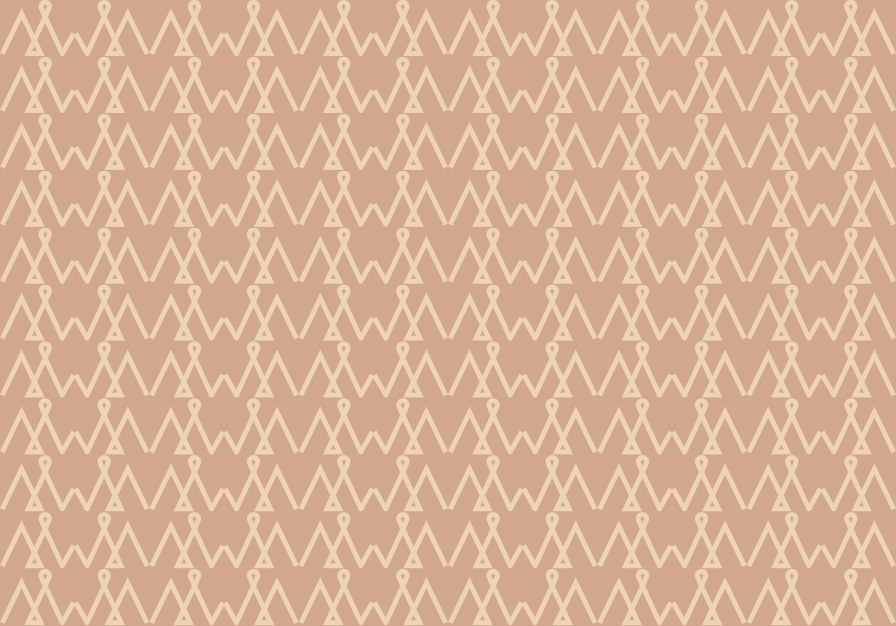
This pattern is drawn by a Shadertoy shader. Its source:

```glsl
// Rows of interlaced zigzag line work with teardrop loops and small triangles, cream on clay.

const vec2 TILE = vec2(128.0, 48.85);
const float HALF_WIDTH = 2.1;

// Straight stroke from a to b with square-cut ends
float bar(vec2 p, vec2 a, vec2 b) {
    vec2 dir = normalize(b - a);
    vec2 q = p - a;
    float along = dot(q, dir);
    float across = abs(dir.x * q.y - dir.y * q.x);
    return max(across - HALF_WIDTH, max(-along, along - length(b - a)));
}

// Outline of a circle drawn out to a point below; x is already folded
float teardrop(vec2 q, float radius) {
    vec2 normal = vec2(0.915, 0.404);
    float side = dot(q, vec2(-normal.y, normal.x));
    float fill = side > 0.0 ? dot(q, normal) : length(q);
    return abs(fill - radius) - HALF_WIDTH;
}

// Outline of an upright triangle with sharp corners, base at y = 0
float triangle(vec2 q, float height) {
    float slope = abs(q.x) * 0.904 - (q.y + height) * 0.428;
    return abs(max(q.y, slope)) - HALF_WIDTH;
}

// Half of the mirrored motif: x runs out from the axis, y runs down
float motif(vec2 p) {
    // Tall peak
    vec2 peak = vec2(abs(p.x - 45.5), p.y);
    float d = bar(peak, vec2(-2.41, 6.8), vec2(16.6, 46.2));

    // Loop and its crossing tails
    vec2 loop = vec2(abs(p.x - 25.3), p.y);
    d = min(d, teardrop(loop - vec2(0.0, 5.6), 3.6));
    d = min(d, bar(loop, vec2(-0.46, 13.5), vec2(14.6, 46.0)));

    // Triangle where the tail meets the peak
    d = min(d, triangle(p - vec2(34.4, 46.0), 11.4));

    // Short rising stroke with a rounded valley
    d = min(d, bar(p, vec2(10.7, 46.0), vec2(0.9, 28.8)));
    return min(d, length(p - vec2(10.7, 46.0)) - HALF_WIDTH);
}

void mainImage(out vec4 fragColor, in vec2 fragCoord) {
    vec2 repeats = vec2(6.0, 11.0);
    vec2 uv = fragCoord / iResolution.xy;
    vec2 cell = fract(vec2(uv.x, 1.0 - uv.y) * repeats) * TILE;
    cell.x = abs(cell.x - 0.5 * TILE.x);

    float pixel = repeats.x * TILE.x / iResolution.x;
    float ink = 1.0 - smoothstep(-0.6, 0.6, motif(cell) / pixel);
    vec3 clay = vec3(0.82, 0.66, 0.56);
    vec3 cream = vec3(0.93, 0.83, 0.70);
    fragColor = vec4(mix(clay, cream, ink), 1.0);
}
```
